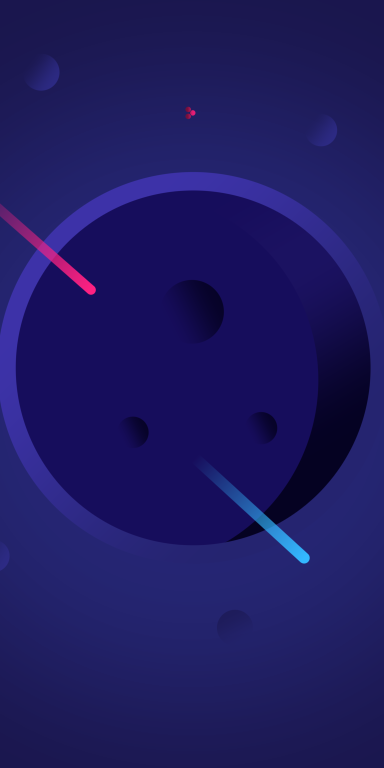
This background is drawn by a WebGL 1 fragment shader. Its source:

```glsl
precision highp float;
// A large ringed planet with a shadowed crescent and craters on a glowing
// indigo sky, crossed by a pink and a blue streak. Built from disc and capsule
// distances, each filled with a linear gradient and layered back to front.

#define SKY_BRIGHT vec3(0.145, 0.147, 0.450)
#define SKY_DARK vec3(0.102, 0.088, 0.305)
#define RING_LIGHT vec3(0.238, 0.198, 0.660)
#define RING_DIM vec3(0.145, 0.140, 0.440)
#define PLANET_COLOR vec3(0.088, 0.050, 0.360)
#define CRESCENT_LIGHT vec3(0.106, 0.070, 0.380)
#define SHADOW_COLOR vec3(0.018, 0.006, 0.135)
#define PINK vec3(1.000, 0.130, 0.510)
#define BLUE vec3(0.200, 0.720, 1.000)
#define PLANET_CENTER vec2(0.503, 1.042)
#define PLANET_RADIUS 0.462
#define RING_RADIUS 0.510

uniform vec2 u_resolution;

// Coverage of a shape from its signed distance, softened over about one pixel
float coverage(float dist) {
  float halfEdge = 0.7 / u_resolution.x;
  return 1.0 - smoothstep(-halfEdge, halfEdge, dist);
}

float disc(vec2 p, vec2 center, float radius) {
  return coverage(length(p - center) - radius);
}

// Disc whose tint fades in along a direction
vec3 shadedDisc(vec3 base, vec2 p, vec2 center, float radius, vec2 dir, vec3 tint, float strength) {
  float along = dot(p - center, normalize(dir)) / radius;
  float fade = smoothstep(-0.9, 1.0, along);
  return mix(base, tint, disc(p, center, radius) * fade * strength);
}

// Rounded streak that fades in from its tail to its head
vec3 streak(vec3 base, vec2 p, vec2 tail, vec2 head, float radius, vec3 tint) {
  vec2 axis = head - tail;
  float along = clamp(dot(p - tail, axis) / dot(axis, axis), 0.0, 1.0);
  float dist = length(p - tail - axis * along) - radius;
  return mix(base, tint, coverage(dist) * along);
}

// Sky glow in faint concentric bands, with small moons
vec3 sky(vec2 p) {
  float range = length(p - vec2(0.5, 0.96));
  float bands = 24.0;
  float stepped = (floor(range * bands) + 0.5) / bands;
  float falloff = smoothstep(0.42, 1.12, mix(range, stepped, 0.4));
  vec3 color = mix(SKY_BRIGHT, SKY_DARK, falloff);
  vec3 moonLight = vec3(0.180, 0.170, 0.530);
  vec2 lightDir = vec2(1.0, -0.7);
  color = shadedDisc(color, p, vec2(0.107, 1.812), 0.048, lightDir, moonLight, 0.9);
  color = shadedDisc(color, p, vec2(0.836, 1.661), 0.042, lightDir, moonLight, 0.9);
  color = shadedDisc(color, p, vec2(-0.017, 0.552), 0.042, lightDir, moonLight, 0.9);
  return shadedDisc(color, p, vec2(0.612, 0.365), 0.047, vec2(-0.5, 1.0), SKY_DARK, 0.6);
}

// Ring, disc, crescent shadow and craters
vec3 planet(vec3 base, vec2 p) {
  vec2 q = p - PLANET_CENTER;
  float ringFade = smoothstep(-0.42, 0.42, dot(q, vec2(0.707, -0.707)));
  vec3 ring = mix(RING_LIGHT, RING_DIM, ringFade);
  vec3 color = mix(base, ring, disc(p, PLANET_CENTER, RING_RADIUS));

  float slope = dot(q, vec2(0.507, -0.862));
  vec3 crescent = mix(PLANET_COLOR, CRESCENT_LIGHT, smoothstep(-0.34, -0.12, slope));
  crescent = mix(crescent, SHADOW_COLOR, smoothstep(-0.08, 0.36, slope));
  vec3 surface = mix(crescent, PLANET_COLOR, disc(p, vec2(0.339, 1.010), 0.490));

  vec2 shadeDir = vec2(1.0, 0.5);
  surface = shadedDisc(surface, p, vec2(0.500, 1.188), 0.083, shadeDir, SHADOW_COLOR, 0.9);
  surface = shadedDisc(surface, p, vec2(0.346, 0.874), 0.041, shadeDir, SHADOW_COLOR, 0.9);
  surface = shadedDisc(surface, p, vec2(0.680, 0.885), 0.042, shadeDir, SHADOW_COLOR, 0.9);
  return mix(color, surface, disc(p, PLANET_CENTER, PLANET_RADIUS));
}

// Tiny three-lobed pink spark, brighter to the right
vec3 spark(vec3 base, vec2 p) {
  vec2 q = p - vec2(0.494, 1.706);
  float lobes = disc(q, vec2(0.008, 0.0), 0.007);
  lobes = max(lobes, disc(vec2(q.x, abs(q.y)), vec2(-0.004, 0.009), 0.007));
  vec3 tint = mix(PINK * 0.45, PINK * 0.9, smoothstep(-0.008, 0.010, q.x));
  return mix(base, tint, lobes);
}

void main() {
  // Canvas spans one unit across and two units up
  vec2 p = gl_FragCoord.xy / u_resolution * vec2(1.0, 2.0);
  vec3 color = planet(sky(p), p);
  color = spark(color, p);
  color = streak(color, p, vec2(-0.090, 1.533), vec2(0.237, 1.245), 0.0125, PINK);
  color = streak(color, p, vec2(0.508, 0.807), vec2(0.792, 0.547), 0.0145, BLUE);
  gl_FragColor = vec4(color, 1.0);
}
```
